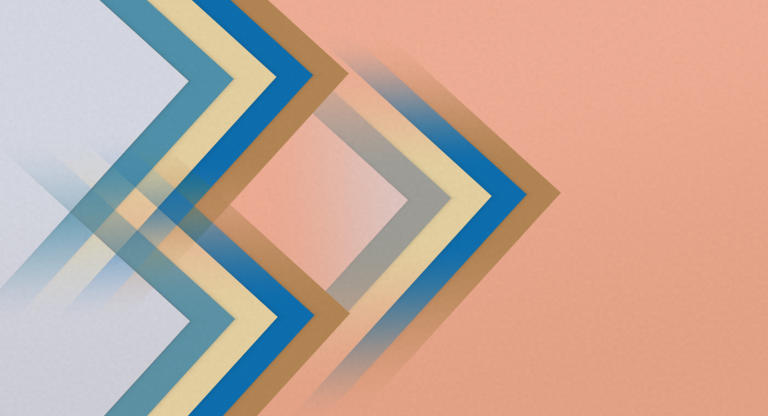
A Shadertoy shader for this background:

```glsl
// Three nested paper chevrons in teal, cream, blue and ochre, fading over a salmon sheet.

// Paper colours
const vec3 SALMON_TOP = vec3(0.925, 0.670, 0.575);
const vec3 SALMON_LOW = vec3(0.885, 0.630, 0.520);
const vec3 WHITE = vec3(0.825, 0.835, 0.875);
const vec3 WHITE_LOW = vec3(0.800, 0.800, 0.835);
const vec3 TEAL  = vec3(0.310, 0.560, 0.660);
const vec3 CREAM = vec3(0.885, 0.805, 0.620);
const vec3 BLUE  = vec3(0.050, 0.425, 0.675);
const vec3 OCHRE = vec3(0.695, 0.515, 0.325);

// Layout, in canvas heights
const vec2 TOP_TIP    = vec2(0.454, 0.805);
const vec2 BOTTOM_TIP = vec2(0.457, 0.228);
const vec2 RIGHT_TIP  = vec2(0.981, 0.519);
const vec4 BAND_ENDS  = vec4(0.108, 0.211, 0.299, 0.385);
const float RIGHT_SCALE = 0.955;
const float TILT = 0.048;

// Arm fades: x = start, y = end of the fade away from the axis
const vec2 NO_FADE      = vec2(8.0, 9.0);
const vec2 TOP_LOWER    = vec2(0.18, 0.57);
const vec2 BOTTOM_UPPER = vec2(0.02, 0.47);
const vec2 RIGHT_UPPER  = vec2(0.06, 0.41);
const vec2 RIGHT_LOWER  = vec2(0.09, 0.53);

const float SHADOW_WIDTH = 0.006;
const float SHADOW_DEPTH = 0.13;
const float GRAIN = 0.022;

vec2 hashGradient(vec2 cell) {
    vec2 h = vec2(dot(cell, vec2(127.1, 311.7)), dot(cell, vec2(269.5, 183.3)));
    return 2.0 * fract(sin(h) * 43758.5) - 1.0;
}

float gradientNoise(vec2 p) {
    vec2 i = floor(p), f = fract(p);
    vec2 w = f * f * f * (f * (f * 6.0 - 15.0) + 10.0);
    vec2 e = vec2(0.0, 1.0);
    float low = mix(dot(hashGradient(i), f),
                    dot(hashGradient(i + e.yx), f - e.yx), w.x);
    float high = mix(dot(hashGradient(i + e.xy), f - e.xy),
                     dot(hashGradient(i + e.yy), f - e.yy), w.x);
    return mix(low, high, w.y);
}

// Coordinates along and across the tilted axis of a chevron
vec2 chevronSpace(vec2 p, vec2 tip) {
    vec2 axis = vec2(cos(TILT), sin(TILT));
    vec2 d = p - tip;
    return vec2(dot(d, axis), dot(d, vec2(-axis.y, axis.x)));
}

// Signed offset from the inner corner, measured along the axis
float chevronOffset(vec2 q) {
    return q.x + abs(q.y);
}

float edge(float d, float aa) {
    return smoothstep(-aa, aa, d);
}

// Lays the four coloured bands over a base; faint paper darkens what lies below
vec3 layBands(vec3 base, vec2 q, vec4 ends, vec2 upperFade, vec2 lowerFade,
              float tealStrength, float aa) {
    float u = chevronOffset(q);
    float inside = edge(u, aa) * (1.0 - edge(u - ends.w, aa));

    vec3 paper = mix(TEAL, CREAM, edge(u - ends.x, aa));
    paper = mix(paper, BLUE, edge(u - ends.y, aa));
    paper = mix(paper, OCHRE, edge(u - ends.z, aa));

    // Each sheet shades the one below, just outside its own edge
    float starts[4] = float[4](0.0, ends.x, ends.y, ends.z);
    float shadow = 0.0;
    for (int i = 0; i < 4; i++) {
        float d = u - starts[i];
        shadow += edge(d, aa) * exp(-max(d, 0.0) / SHADOW_WIDTH);
    }
    paper *= 1.0 - SHADOW_DEPTH * shadow;

    float upper = 1.0 - smoothstep(upperFade.x, upperFade.y, q.y);
    float lower = 1.0 - smoothstep(lowerFade.x, lowerFade.y, -q.y);
    float strength = mix(tealStrength, 1.0, edge(u - ends.x, aa));
    float alpha = upper * lower * strength;
    vec3 overlay = mix(min(base, paper), paper, alpha);
    return mix(base, overlay, alpha * inside);
}

void mainImage(out vec4 fragColor, in vec2 fragCoord) {
    vec2 p = fragCoord / iResolution.y;
    float aa = 1.1 / iResolution.y;
    vec2 top = chevronSpace(p, TOP_TIP);
    vec2 bottom = chevronSpace(p, BOTTOM_TIP);
    vec2 right = chevronSpace(p, RIGHT_TIP);

    // Salmon sheet, with a pale glow inside the right corner
    vec3 color = mix(SALMON_LOW, SALMON_TOP, smoothstep(0.0, 0.9, p.y + 0.25 * (1.3 - p.x)));
    float glow = smoothstep(-0.36, 0.04, right.x) * (1.0 - edge(chevronOffset(right), aa));
    color = mix(color, WHITE, 0.62 * glow);
    color = layBands(color, right, BAND_ENDS * RIGHT_SCALE, RIGHT_UPPER, RIGHT_LOWER, 0.5, aa);

    // White sheets inside the two left corners
    float white = 1.0 - edge(min(chevronOffset(top), chevronOffset(bottom)), aa);
    color = mix(color, mix(WHITE_LOW, WHITE, smoothstep(0.0, 0.7, p.y)), white);
    color = layBands(color, top, BAND_ENDS, NO_FADE, TOP_LOWER, 1.0, aa);
    color = layBands(color, bottom, BAND_ENDS, BOTTOM_UPPER, NO_FADE, 0.92, aa);

    // Paper grain
    float grain = gradientNoise(p * 95.0) + 0.6 * gradientNoise(p * vec2(130.0, 190.0));
    fragColor = vec4(color * (1.0 + GRAIN * grain), 1.0);
}
```
